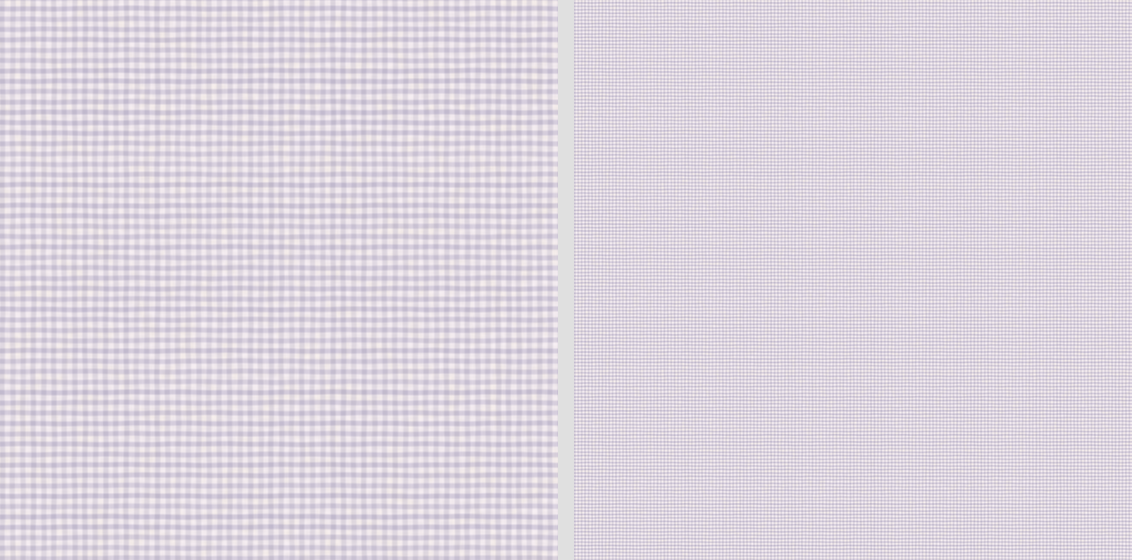
Left: one tile. Right: repeated 3 by 3.
This pattern is drawn by a Shadertoy shader. Its source:

```glsl
#define REPEATS 54.0
#define PHASE vec2(0.23, 0.17)
#define WIDTH vec2(0.50, 0.47)
#define SOFTNESS 0.13
#define WOBBLE 0.03
#define DYE_VARIATION 0.22
#define SLUB 0.20
#define GRAIN 0.022
#define CLOTH vec3(0.950, 0.920, 0.937)
#define WARP_TINT vec3(0.917, 0.915, 0.938)
#define WEFT_TINT vec3(0.886, 0.880, 0.927)
#define CREAM vec3(0.006, 0.005, -0.020)

const float TAU = 6.2831853;

float hash(vec2 p) {
    vec3 q = fract(p.xyx * vec3(0.1031, 0.1030, 0.0973));
    q += dot(q, q.yzx + 33.33);
    return fract((q.x + q.y) * q.z);
}

// Distance to the nearest scattered point, wrapping after a whole period
float cellular(vec2 p, vec2 period) {
    vec2 cell = floor(p);
    float nearest = 2.0;
    for (int y = -1; y <= 1; y++) {
        for (int x = -1; x <= 1; x++) {
            vec2 neighbour = cell + vec2(x, y);
            vec2 id = mod(neighbour, period);
            vec2 point = neighbour + vec2(hash(id), hash(id + 71.7));
            nearest = min(nearest, length(point - p));
        }
    }
    return nearest;
}

// Dye coverage of one set of stripes; "along" runs 0..1 down each stripe
float stripes(float across, float along, float width, float seed) {
    float id = mod(floor(across + 0.5), REPEATS);
    float offset = TAU * hash(vec2(id, seed));
    float wave = sin(TAU * 3.0 * along + offset)
               + 0.6 * sin(TAU * 11.0 * along + 2.3 * offset);
    float dist = abs(fract(across + 0.5) - 0.5 + WOBBLE * wave);
    float edge = max(SOFTNESS, 0.75 * fwidth(across));
    float band = smoothstep(-edge, edge, 0.5 * width - dist);

    // Each stripe takes the dye a little differently
    float dye = 1.0 + DYE_VARIATION * (hash(vec2(id, seed + 19.0)) - 0.5);
    return band * dye;
}

void mainImage(out vec4 fragColor, in vec2 fragCoord) {
    vec2 uv = fragCoord / iResolution.xy;
    vec2 grid = uv * REPEATS - PHASE;

    // Uneven yarn: cells stretched along each thread direction
    vec2 warpScale = vec2(162.0, 36.0);
    vec2 weftScale = warpScale.yx;
    float warpSlub = cellular(uv * warpScale, warpScale) - 0.45;
    float weftSlub = cellular(uv * weftScale + 0.5, weftScale) - 0.45;

    // Woven gingham: the two tints multiply where stripes cross
    float warp = stripes(grid.x, uv.y, WIDTH.x, 3.0) * (1.0 + SLUB * warpSlub);
    float weft = stripes(grid.y, uv.x, WIDTH.y, 47.0) * (1.0 + SLUB * weftSlub);
    vec3 colour = CLOTH * mix(vec3(1.0), WARP_TINT, warp)
                        * mix(vec3(1.0), WEFT_TINT, weft);

    // Faint cream patches in the undyed yarn
    float patches = smoothstep(0.35, 0.85, cellular(uv * 27.0, vec2(27.0)));
    colour += CREAM * patches * (1.0 - 0.6 * max(warp, weft));

    // Thread grain
    colour += GRAIN * (warpSlub + weftSlub);
    fragColor = vec4(clamp(colour, 0.0, 1.0), 1.0);
}
```
